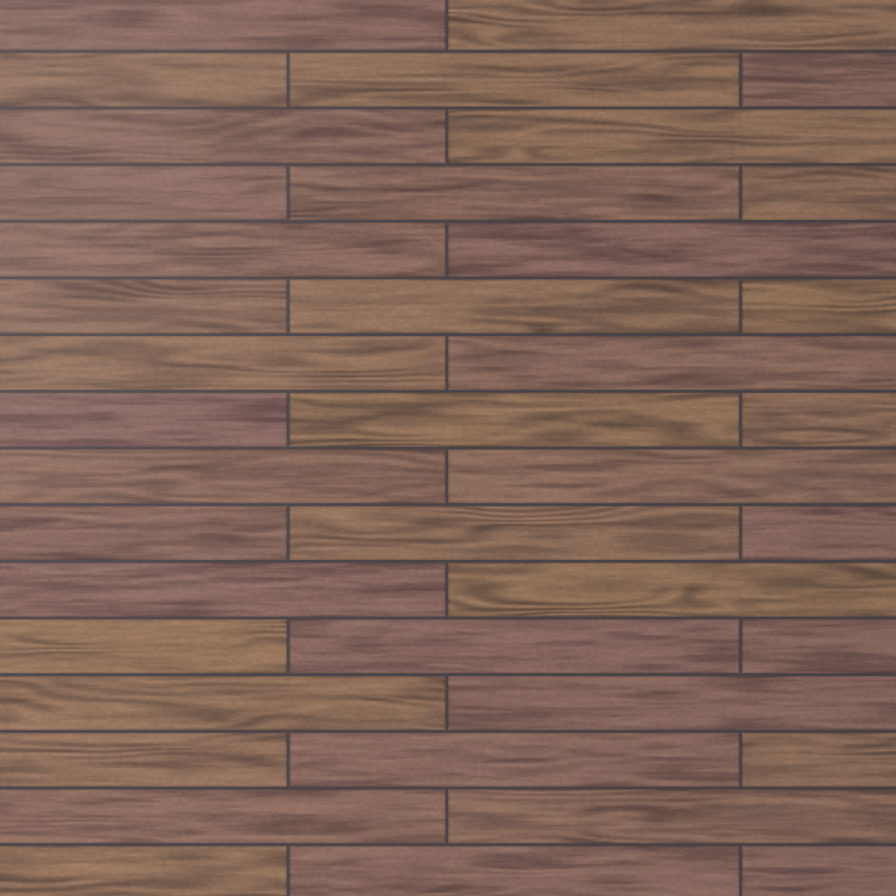
Give the GLSL for this texture, as a Shadertoy shader.

```glsl
float hash(vec2 p) {
    vec3 q = fract(vec3(p.xyx) * 0.1031);
    q += dot(q, q.yzx + 33.33);
    return fract((q.x + q.y) * q.z);
}

float noise(vec2 p) {
    vec2 i = floor(p), f = fract(p);
    f = f * f * (3.0 - 2.0 * f);
    return mix(mix(hash(i), hash(i + vec2(1, 0)), f.x),
               mix(hash(i + vec2(0, 1)), hash(i + vec2(1, 1)), f.x), f.y);
}

float fbm(vec2 p) {
    float sum = 0.0, amp = 0.533;
    for (int i = 0; i < 4; i++) {
        sum += amp * noise(p);
        p = p * 2.03 + 17.3;
        amp *= 0.5;
    }
    return sum;
}

// Curved growth rings: contours of a warped height across the plank
float rings(vec2 p, float seed) {
    float warp = noise(vec2(p.x * 5.0 + seed, p.y * 2.2 + seed));
    warp += 0.3 * noise(vec2(p.x * 13.0 + seed, p.y * 5.0));
    float phase = 6.2832 * (p.y * 3.2 + warp * 3.4);
    float wave = 0.5 + 0.5 * sin(phase);
    float strength = noise(vec2(p.x * 7.0 - seed, p.y * 4.0 + seed));
    return wave * smoothstep(0.15, 0.8, strength);
}

// Short dark fibres stretched along the plank
float fibres(vec2 p, float seed) {
    float n = fbm(vec2(p.x * 10.0 + seed, p.y * 7.0 + seed));
    return smoothstep(0.4, 0.78, n);
}

void mainImage(out vec4 fragColor, in vec2 fragCoord) {
    vec2 uv = fragCoord / iResolution.y;
    float pixel = 1.0 / iResolution.y;

    // Staggered plank layout
    const float plankLength = 0.505, plankHeight = 0.06325;
    float across = (uv.y - 0.5) / plankHeight;
    float row = floor(across);
    float jointStart = mod(row, 2.0) < 0.5 ? 0.3216 : 0.4987;
    float along = (uv.x - jointStart) / plankLength;
    vec2 id = vec2(floor(along), row) + 40.0;
    vec2 local = vec2(fract(along), fract(across));
    float seed = 90.0 * hash(id + 3.7);
    vec2 grainPos = vec2(local.x * plankLength, local.y);

    // Plank tone runs from reddish mauve to golden brown
    float tone = hash(id * 1.7 + 11.0);
    float ring = rings(grainPos, seed);
    float fibre = fibres(grainPos, seed);
    float grain = mix(0.25 * ring + 0.75 * fibre, 0.7 * ring + 0.35 * fibre, tone);
    vec3 lightWood = mix(vec3(0.53, 0.405, 0.385), vec3(0.585, 0.455, 0.355), tone);
    vec3 darkWood = mix(vec3(0.39, 0.285, 0.285), vec3(0.385, 0.305, 0.255), tone);
    vec3 color = mix(lightWood, darkWood, clamp(grain, 0.0, 1.0));

    // Fine pores and speckle
    color *= 1.0 + 0.10 * (noise(vec2(uv.x * 22.0 + seed, uv.y * 260.0)) - 0.5);
    color *= 1.0 + 0.07 * (noise(uv * vec2(230.0, 420.0)) - 0.5);

    // Gaps with softly shaded plank edges
    vec2 edge = min(local, 1.0 - local) * vec2(plankLength, plankHeight);
    float gapDist = min(edge.x, edge.y);
    color *= mix(0.84, 1.0, smoothstep(0.001, 0.0045, gapDist));
    float gap = 1.0 - smoothstep(0.0015 - 0.6 * pixel, 0.0015 + 0.6 * pixel, gapDist);
    color = mix(color, vec3(0.29, 0.265, 0.285), gap);

    // Pale sheen from the upper left, falling off to the right
    float sheen = 1.0 - smoothstep(0.0, 0.75, length((uv - vec2(0.0, 0.85)) * vec2(1.3, 0.9)));
    color *= 1.05 - 0.10 * uv.x;
    color = mix(color, vec3(0.62, 0.54, 0.52), 0.22 * sheen);

    fragColor = vec4(color, 1.0);
}
```
